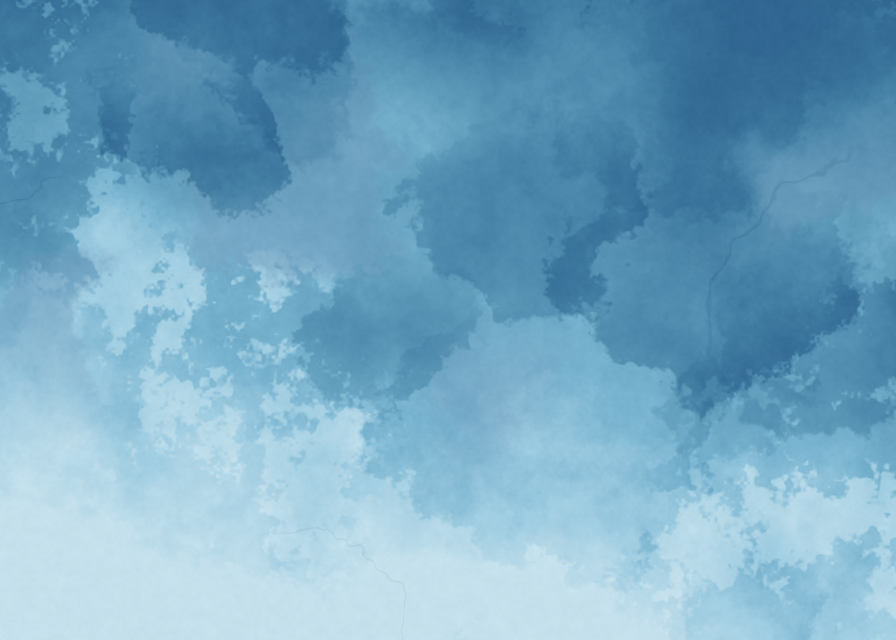
This background is drawn by a WebGL 1 fragment shader. Its source:

```glsl
precision highp float;
// Layered blue watercolour washes with torn edges, pale at the foot and deep at the upper right.

uniform vec2 u_resolution;

// Pigment ramp, deep to pale
const vec3 DEEP  = vec3(0.18, 0.39, 0.56);
const vec3 OCEAN = vec3(0.28, 0.52, 0.66);
const vec3 AZURE = vec3(0.37, 0.61, 0.73);
const vec3 SKY   = vec3(0.47, 0.70, 0.81);
const vec3 MIST  = vec3(0.62, 0.80, 0.88);
const vec3 PALE  = vec3(0.77, 0.88, 0.925);
const vec3 SLATE = vec3(0.43, 0.58, 0.71);

const float LIFT = 1.08;          // overall lightness
const float SLANT = 0.28;         // how much the right side is deeper
const float CLOUD_CONTRAST = 0.75;
const float TEAR = 0.32;          // broad displacement of wash edges
const float FRAY = 0.13;          // fine displacement of wash edges
const float CELL = 0.28;          // spacing of washes, in canvas heights
const float WASH_DARKEN = -0.34;
const float WASH_LIGHTEN = 0.22;
const float SPECKLE = 0.24;
const float MOTTLE = 0.20;
const float SLATE_AMOUNT = 0.36;
const float CREASE = 0.035;
const float GRAIN = 0.012;

float hash(vec2 p) {
  vec3 q = fract(vec3(p.xyx) * 0.1031);
  q += dot(q, q.yzx + 33.33);
  return fract((q.x + q.y) * q.z);
}

float noise(vec2 p) {
  vec2 i = floor(p);
  vec2 f = fract(p);
  f = f * f * (3.0 - 2.0 * f);
  return mix(mix(hash(i), hash(i + vec2(1.0, 0.0)), f.x),
             mix(hash(i + vec2(0.0, 1.0)), hash(i + 1.0), f.x), f.y);
}

// Normalised fractal noise; a higher gain gives a rougher result
float fbm(vec2 p, float gain) {
  float sum = 0.0;
  float total = 0.0;
  float amp = 1.0;
  for (int i = 0; i < 6; i++) {
    sum += amp * noise(p);
    total += amp;
    amp *= gain;
    p = mat2(1.6, 1.2, -1.2, 1.6) * p + 19.7;
  }
  return sum / total;
}

vec3 pigment(float tone) {
  vec3 c = mix(DEEP, OCEAN, clamp((tone - 0.02) / 0.17, 0.0, 1.0));
  c = mix(c, AZURE, clamp((tone - 0.19) / 0.20, 0.0, 1.0));
  c = mix(c, SKY, clamp((tone - 0.39) / 0.19, 0.0, 1.0));
  c = mix(c, MIST, clamp((tone - 0.58) / 0.16, 0.0, 1.0));
  return mix(c, PALE, clamp((tone - 0.74) / 0.22, 0.0, 1.0));
}

// Tone change from scattered washes: crisp torn feet, fading tops
float washes(vec2 p, vec2 torn, float depth) {
  float change = 0.0;
  for (int j = 0; j < 5; j++) {
    for (int i = 0; i < 6; i++) {
      vec2 id = vec2(float(i), float(j)) + 7.0;
      vec2 jitter = vec2(hash(id + 11.0), hash(id + 37.0));
      float pick = hash(id + 71.0);
      vec2 center = (id - 7.5 + jitter) * CELL;
      float radius = mix(0.12, 0.25, hash(id + 53.0));
      float soft = mix(0.008, 0.045, pick * pick);
      float body = 1.0 - smoothstep(-soft, soft, length(torn - center) - radius);
      vec2 dir = normalize(vec2(jitter.x - 0.5, 0.8));
      float fade = 1.0 - smoothstep(-0.6 * radius, 1.1 * radius, dot(p - center, dir));
      change += body * fade * mix(WASH_DARKEN, WASH_LIGHTEN, pick);
    }
  }
  return change * mix(0.35, 1.0, depth);
}

void main() {
  vec2 p = gl_FragCoord.xy / u_resolution.y;
  float middle = 0.5 * u_resolution.x / u_resolution.y;
  float slope = p.y + SLANT * (p.x - middle);
  float depth = smoothstep(0.1, 0.65, slope);

  // Torn and frayed coordinates shared by all wash edges
  vec2 tear = vec2(fbm(p * 2.7 + 3.1, 0.64), fbm(p * 2.7 + 41.3, 0.64)) - 0.5;
  vec2 fray = vec2(fbm(p * 7.0 + 13.0, 0.82), fbm(p * 7.0 + 77.0, 0.82)) - 0.5;
  vec2 torn = p + TEAR * tear + FRAY * fray;

  // Broad gradient, clouds and washes
  float tone = LIFT - slope;
  tone += CLOUD_CONTRAST * (fbm(p * 2.4 + 8.0, 0.55) - 0.5);
  tone += washes(p, torn, depth);

  // Lichen-like speckle where the pigment has broken up, mottling elsewhere
  float broken = smoothstep(0.36, 0.62, noise(p * 2.6 + 23.0));
  float flecks = smoothstep(-0.04, 0.04, fbm(p * 6.0 + 61.0, 0.78) - 0.5);
  tone += SPECKLE * broken * (flecks - 0.45) * mix(0.45, 1.2, depth);
  tone += MOTTLE * (fbm(p * 11.0 + 33.0, 0.8) - 0.5);

  // Soft floor keeps detail in the deepest pigment
  float above = tone - 0.05;
  tone = 0.02 + 0.5 * (above + sqrt(above * above + 0.02));
  vec3 color = pigment(clamp(tone, 0.0, 1.0));

  // Greyed blue stains with torn borders
  float stain = smoothstep(0.56, 0.64, noise(torn * 2.6 + 90.0));
  stain *= smoothstep(0.1, 0.4, slope) * smoothstep(0.1, 0.35, tone);
  color = mix(color, SLATE, SLATE_AMOUNT * stain);

  // Faint hairline creases and paper grain
  float ridge = abs(noise(p * 2.1 + 0.5 * tear + 130.0) - 0.5);
  float crease = 1.0 - smoothstep(0.001, 0.004, ridge);
  color -= CREASE * crease * smoothstep(0.5, 0.7, noise(p * 3.5 + 150.0));
  color += GRAIN * (noise(p * 170.0) + noise(p * 75.0 + 5.0) - 1.0);

  gl_FragColor = vec4(clamp(color, 0.0, 1.0), 1.0);
}
```
